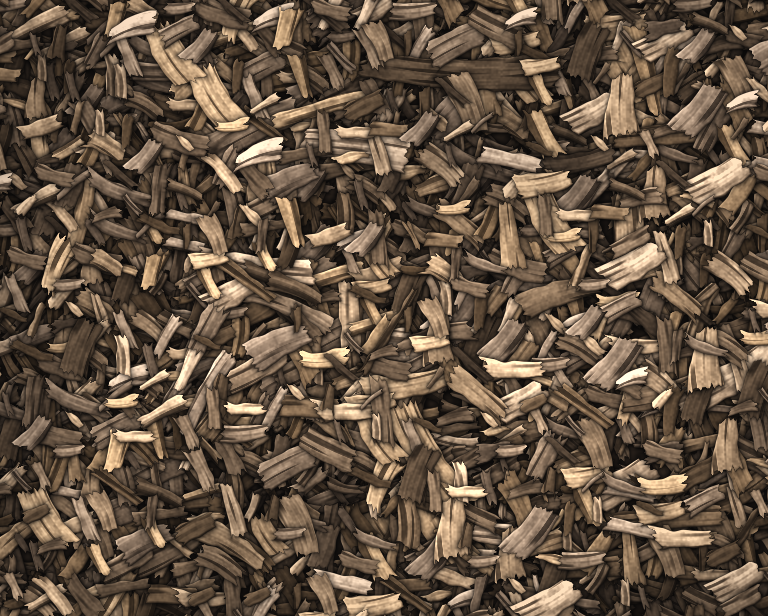
This texture is drawn by a WebGL 2 fragment shader. Its source:

```glsl
#version 300 es
precision highp float;

uniform vec2 u_resolution;
out vec4 fragColor;

// Layers from the bottom of the heap to the top, in canvas widths
const int LAYERS = 11;
const float CELL_SIZE[LAYERS] = float[LAYERS](
    0.045, 0.037, 0.052, 0.042, 0.060, 0.036, 0.100, 0.047, 0.170, 0.055, 0.036);
const float DENSITY[LAYERS] = float[LAYERS](
    1.0, 1.0, 0.95, 0.9, 0.8, 0.75, 0.4, 0.65, 0.22, 0.42, 0.3);

const float SHADOW_REACH = 0.003;
const float SHADOW_DEPTH = 0.72;
const float BEVEL_WIDTH = 0.0035;
const float EDGE_ROUGHNESS = 0.004;
const float END_ROUGHNESS = 0.009;
const float DARK_WOOD = 0.26;
const float PALE_WOOD = 0.90;
const float BOTTOM_LIGHT = 0.55;
const float EXPOSURE = 1.16;
const vec2 LIGHT_DIR = vec2(-0.5, 0.866);
const vec3 SOIL = vec3(0.11, 0.085, 0.065);
const vec3 HAZE = vec3(0.030, 0.027, 0.027);

float hash(vec2 p) {
    return fract(sin(dot(p, vec2(127.1, 311.7))) * 43758.5);
}

float noise(vec2 p) {
    vec2 i = floor(p), f = fract(p);
    f = f * f * (3.0 - 2.0 * f);
    return mix(mix(hash(i), hash(i + vec2(1, 0)), f.x),
               mix(hash(i + vec2(0, 1)), hash(i + vec2(1, 1)), f.x), f.y);
}

vec3 woodColor(float tone, float greyness) {
    float t = clamp(tone, 0.0, 1.0);
    return t * vec3(1.0, mix(0.755, 0.85, t) + 0.04 * greyness,
                         mix(0.52, 0.67, t) + 0.11 * greyness);
}

// Signed distance to a tapered splinter with slanted, torn ends
float chipDistance(vec2 q, vec2 halfSize, float seed) {
    float taper = (hash(vec2(seed, 1.7)) - 0.5) * 0.7;
    float slant = (hash(vec2(seed, 2.9)) - 0.5) * 0.9;
    float torn = noise(vec2(q.y * 330.0, seed + sign(q.x) * 7.0)) - 0.5;
    float wavy = noise(vec2(q.x * 70.0, seed + sign(q.y) * 9.0)) - 0.5;
    float width = halfSize.y * (1.0 + taper * q.x / halfSize.x);
    vec2 e = vec2(abs(q.x + slant * q.y) - halfSize.x + torn * END_ROUGHNESS,
                  abs(q.y) - width + wavy * EDGE_ROUGHNESS);
    return length(max(e, 0.0)) + min(max(e.x, e.y), 0.0);
}

// Brightness of the face: fibres, cracks, stains and lit edges
float chipTone(vec2 q, vec2 halfSize, vec2 across, float d, float seed) {
    float tone = mix(DARK_WOOD, PALE_WOOD, pow(hash(vec2(seed, 4.3)), 1.2));
    float fibre = noise(vec2(q.x * 28.0, q.y * 420.0) + seed);
    float crack = noise(vec2(q.x * 16.0, q.y * 230.0) + seed * 1.3);
    float stain = noise(q * 75.0 + seed * 2.1);
    float grit = noise(q * 330.0 + seed);
    tone *= 0.78 + 0.38 * fibre;
    tone *= mix(0.42, 1.0, smoothstep(0.13, 0.34, crack));
    tone *= 0.72 + 0.30 * stain + 0.24 * grit;
    float facing = dot(across, LIGHT_DIR) * clamp(q.y / halfSize.y, -1.0, 1.0);
    float bevel = smoothstep(-BEVEL_WIDTH, 0.0, d);
    return tone * (1.0 + 0.18 * facing + bevel * (0.45 * facing - 0.12));
}

// Lays one chip, with its contact shadow, over the colour below
vec3 layChip(vec3 below, vec2 p, vec2 cellId, int layer) {
    float cell = CELL_SIZE[layer];
    float seed = hash(cellId + float(layer) * 17.3) * 91.0;
    if (hash(vec2(seed, 8.1)) > DENSITY[layer]) return below;

    vec2 jitter = 0.1 + 0.8 * vec2(hash(vec2(seed, 5.1)), hash(vec2(seed, 6.3)));
    vec2 offset = p - (cellId + jitter) * cell;
    float halfLength = cell * mix(0.38, 0.78, hash(vec2(seed, 3.7)));
    if (length(offset) > halfLength * 1.2 + 0.012) return below;

    float slimness = min(1.0, 0.06 / cell);
    float aspect = mix(0.17, 0.52, hash(vec2(seed, 9.7))) * slimness;
    vec2 halfSize = vec2(halfLength, halfLength * aspect);
    float angle = 6.2832 * hash(vec2(seed, 7.9));
    vec2 along = vec2(cos(angle), sin(angle));
    vec2 across = vec2(-along.y, along.x);
    vec2 q = vec2(dot(offset, along), dot(offset, across));
    q.y += (hash(vec2(seed, 11.3)) - 0.5) * 0.25 * q.x * q.x / halfLength;

    float d = chipDistance(q, halfSize, seed);
    float pixel = 0.7 / u_resolution.x;
    below *= 1.0 - SHADOW_DEPTH * exp(-max(d, 0.0) / SHADOW_REACH);
    if (d > pixel) return below;

    float depthLight = mix(BOTTOM_LIGHT, 1.0, float(layer) / float(LAYERS - 1));
    float tone = chipTone(q, halfSize, across, d, seed) * depthLight * EXPOSURE;
    vec3 wood = woodColor(tone, hash(vec2(seed, 12.7)) * 1.3 - 0.35);
    return mix(below, wood, 1.0 - smoothstep(-pixel, pixel, d));
}

void main() {
    vec2 p = gl_FragCoord.xy / u_resolution.x;
    vec3 color = SOIL * (0.5 + noise(p * 130.0));
    for (int layer = 0; layer < LAYERS; layer++) {
        vec2 shifted = p + vec2(3.17, 5.39) * (float(layer) * 0.37 + 1.0);
        vec2 home = floor(shifted / CELL_SIZE[layer]);
        for (int k = 0; k < 9; k++) {
            vec2 neighbour = vec2(k % 3 - 1, k / 3 - 1);
            color = layChip(color, shifted, home + neighbour, layer);
        }
    }
    // Broad damp patches and darker corners
    vec2 centred = gl_FragCoord.xy / u_resolution - 0.5;
    color *= 0.84 + 0.32 * noise(p * 7.0 + 4.0);
    color *= 1.06 - 0.35 * dot(centred, centred);
    fragColor = vec4(HAZE + color, 1.0);
}
```
